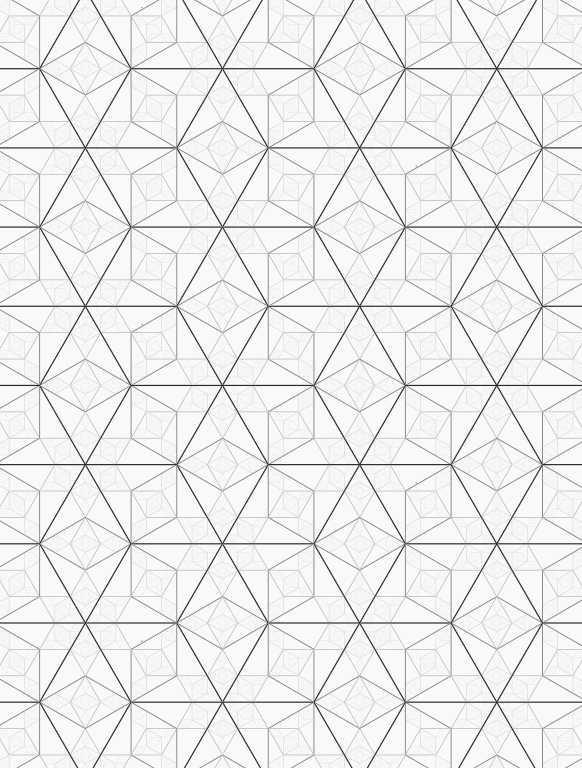
Reproduce this pattern procedurally as a WebGL 1 fragment shader.

```glsl
precision highp float;

// Rhombus tiling with six-spoked stars, each rhombus filled recursively:
// a turned rhombus at its centre, a small one at each sharp end, and four
// empty triangles between. Strokes fade with scale; sparse specks add wear.

uniform vec2 u_resolution;

const float ROOT3 = 1.7320508;

// Offset from the nearest point of a centred rectangular lattice.
vec2 centredRepeat(vec2 p, vec2 cell) {
  vec2 corner = mod(p + 0.5 * cell, cell) - 0.5 * cell;
  vec2 middle = mod(p, cell) - 0.5 * cell;
  return dot(corner, corner) < dot(middle, middle) ? corner : middle;
}

// Distance to the outline of a rhombus of side 1, long axis on x;
// r is folded into the first quadrant.
float outline(vec2 r) {
  vec2 along = vec2(-0.5 * ROOT3, 0.5);
  vec2 fromTip = r - vec2(0.5 * ROOT3, 0.0);
  return length(fromTip - along * clamp(dot(fromTip, along), 0.0, 1.0));
}

bool insideRhombus(vec2 r) {
  return dot(r, vec2(0.5, 0.5 * ROOT3)) < 0.25 * ROOT3;
}

// Box-filtered coverage of a line, correct for widths below a pixel.
float stroke(float d, float halfWidth, float pixel) {
  return clamp((halfWidth - d) / pixel + 0.5, 0.0, 1.0)
       - clamp((-halfWidth - d) / pixel + 0.5, 0.0, 1.0);
}

// Ink of a rhombus outline; smaller rhombi are thinner and paler.
float rhombusInk(vec2 r, float scale, float pixel) {
  return 0.9 * scale * stroke(outline(r) * scale, 0.0066 * sqrt(scale), pixel);
}

void main() {
  // One unit is the side of a large rhombus; the origin is a star centre.
  float side = 0.1571;
  float pixel = 1.0 / (u_resolution.x * side);
  vec2 p = (gl_FragCoord.xy / u_resolution.x - vec2(0.3823, 0.1131)) / side;

  // Fold the plane into one rhombus, then into its first quadrant.
  vec2 star = centredRepeat(p, vec2(3.0, ROOT3));
  float sector = 1.0471976;
  float angle = mod(atan(star.y, star.x + 1e-7), sector) - 0.5 * sector;
  vec2 r = length(star) * vec2(cos(angle), sin(angle));
  r = abs(r - vec2(0.5 * ROOT3, 0.0));

  // Draw both kinds of child, then descend into the one holding the point.
  float scale = 1.0;
  float ink = rhombusInk(r, scale, pixel);
  for (int level = 0; level < 6; level++) {
    vec2 centre = r.yx * ROOT3;
    vec2 end = 3.0 * vec2(abs(r.x - ROOT3 / 3.0), r.y);
    ink = max(ink, rhombusInk(centre, scale / ROOT3, pixel));
    ink = max(ink, rhombusInk(end, scale / 3.0, pixel));
    if (insideRhombus(centre)) {
      r = centre;
      scale /= ROOT3;
    } else if (insideRhombus(end)) {
      r = end;
      scale /= 3.0;
    } else {
      break;
    }
  }

  // Specks on a lattice twice as coarse as the stars.
  vec2 speck = centredRepeat(p - vec2(-0.88, 0.667), vec2(6.0, 2.0 * ROOT3));
  ink = max(ink, 0.4 * clamp((0.008 - length(speck)) / pixel + 0.5, 0.0, 1.0));

  gl_FragColor = vec4(vec3(mix(0.975, 0.08, ink)), 1.0);
}
```
